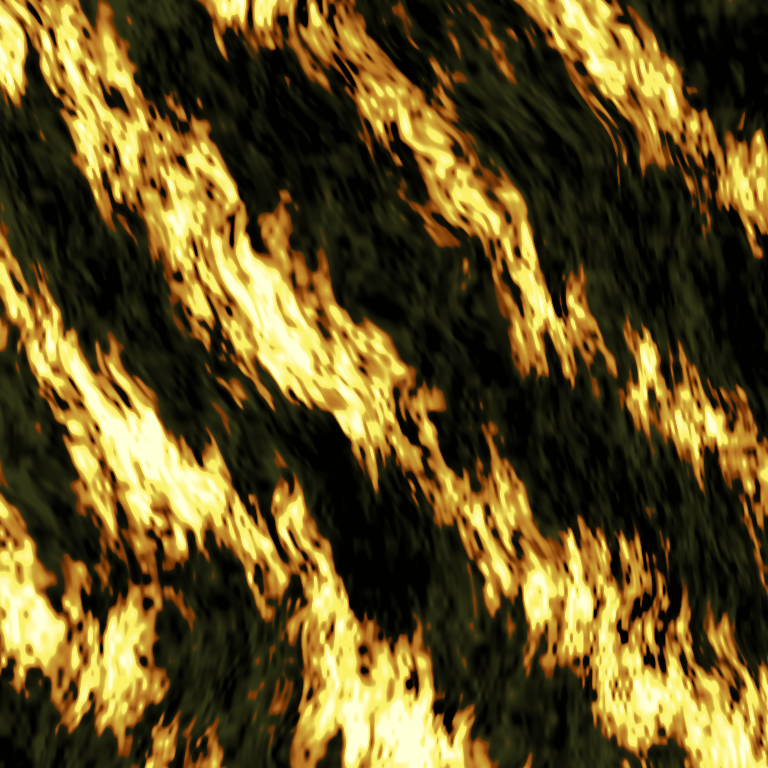
Write a Shadertoy shader that draws this texture.

```glsl
// Ragged golden flames in diagonal bands over near-black, olive-streaked ground.
// A banded noise body is torn along a leaning grain, then mixed with fine
// streaks into one heat value, which a colour ramp turns into fire.

const float TAU = 6.2831853;

// Layout, in canvas heights
const vec2  BAND_ALONG   = vec2(0.68, -0.73);
const vec2  BAND_ACROSS  = vec2(0.73, 0.68);
const float BAND_RATE    = 3.7;
const float BAND_OFFSET  = 0.69;
const vec2  HOLLOW_POS   = vec2(0.86, 0.76);
const float HOLLOW_SIZE  = 0.055;
const float HOLLOW_DEPTH = 1.0;
const vec2  CORE_POS     = vec2(0.40, 0.57);
const float CORE_SIZE    = 0.035;
const float CORE_HEAT    = 0.65;

// Grain
const float GRAIN_LEAN  = 0.26;
const float GRAIN_SWAY  = 0.07;
const float TONGUE_SIZE = 0.06;

// Heat balance
const float HEAT_SPREAD = 0.66;
const float HEAT_BIAS   = 0.24;

// Fire colours
const vec3 BLACK  = vec3(0.005, 0.005, 0.0);
const vec3 OLIVE  = vec3(0.19, 0.20, 0.075);
const vec3 BROWN  = vec3(0.49, 0.22, 0.02);
const vec3 ORANGE = vec3(0.73, 0.47, 0.14);
const vec3 GOLD   = vec3(0.82, 0.68, 0.22);
const vec3 YELLOW = vec3(0.98, 0.94, 0.40);
const vec3 WHITE  = vec3(1.0, 1.0, 0.84);

float hash(vec2 p) {
    return fract(sin(dot(p, vec2(127.1, 311.7))) * 43758.5453);
}

// Smooth value noise from -1 to 1
float noise(vec2 p) {
    vec2 i = floor(p), f = fract(p);
    f = f * f * (3.0 - 2.0 * f);
    float low  = mix(hash(i), hash(i + vec2(1, 0)), f.x);
    float high = mix(hash(i + vec2(0, 1)), hash(i + vec2(1, 1)), f.x);
    return 2.0 * mix(low, high, f.y) - 1.0;
}

// Soft round spot around a centre
float spot(vec2 p, vec2 center, float size) {
    vec2 d = p - center;
    return exp(-dot(d, d) / size);
}

// Coordinates across and along the swaying grain
vec2 grainSpace(vec2 p) {
    float sway = GRAIN_SWAY * noise(p * 2.5 + 7.3) + 0.012 * noise(p * 14.0 + 2.6);
    return vec2(p.x + GRAIN_LEAN * p.y + sway, p.y);
}

// Broad shape of the flames: diagonal bands broken into clumps
float flameBody(vec2 p) {
    vec2 b = vec2(dot(p, BAND_ALONG), dot(p, BAND_ACROSS));
    float phase = (b.y - BAND_OFFSET) * BAND_RATE + 0.14 * noise(p * 4.0 + 31.0);
    float body = 0.72 * cos(TAU * phase);
    body += 0.65 * noise(b * vec2(3.2, 5.5) + 13.7);
    body += 0.50 * noise(b * vec2(8.0, 12.0) + 41.2);
    body += CORE_HEAT * spot(p, CORE_POS, CORE_SIZE);
    return body - HOLLOW_DEPTH * spot(p, HOLLOW_POS, HOLLOW_SIZE);
}

// Fine strokes along the grain, in three sizes
float flameStreaks(vec2 g) {
    return 0.36 * noise(g * vec2(32.0, 11.0) + 3.1)
         + 0.58 * noise(g * vec2(78.0, 26.0) + 19.4)
         + 0.48 * noise(g * vec2(165.0, 66.0) + 57.8);
}

// Thin glowing threads inside the hollow
float filaments(vec2 p, vec2 g) {
    float line = 1.0 - smoothstep(0.03, 0.16, abs(noise(g * vec2(30.0, 4.5) + 71.0)));
    float gaps = smoothstep(0.1, 0.4, noise(g * vec2(13.0, 6.0) + 23.0));
    return line * gaps * smoothstep(0.2, 0.6, spot(p, HOLLOW_POS, HOLLOW_SIZE));
}

vec3 fireColor(float heat, vec3 ground) {
    vec3 c = mix(ground, BROWN, smoothstep(0.0, 0.25, heat));
    c = mix(c, ORANGE, clamp((heat - 0.25) / 0.29, 0.0, 1.0));
    c = mix(c, GOLD,   clamp((heat - 0.58) / 0.46, 0.0, 1.0));
    c = mix(c, YELLOW, clamp((heat - 1.04) / 0.26, 0.0, 1.0));
    return mix(c, WHITE, clamp((heat - 1.50) / 0.80, 0.0, 1.0));
}

void mainImage(out vec4 fragColor, in vec2 fragCoord) {
    vec2 p = fragCoord / iResolution.y;
    vec2 g = grainSpace(p);

    // Pull the body along the grain to form tongues
    float tongue = noise(g * vec2(42.0, 8.0) + 5.9) + 0.6 * noise(g * vec2(95.0, 20.0));
    vec2 grainDir = normalize(vec2(-GRAIN_LEAN, 1.0));
    float body = flameBody(p + grainDir * TONGUE_SIZE * tongue);

    // Streaks are stronger inside the flames
    float streaks = flameStreaks(g);
    float strength = mix(0.5, 1.15, smoothstep(-0.4, 0.5, body));
    float heat = (body + streaks * strength) / HEAT_SPREAD + HEAT_BIAS;
    float threadHeat = 0.38 + 0.5 * streaks;
    heat = mix(heat, max(heat, threadHeat), filaments(p, g));

    // Olive strokes fade to black away from the fire
    float haze = 0.35 * noise(p * vec2(6.0, 4.0) + 47.0);
    float glow = clamp(0.62 + 0.3 * heat + 0.55 * streaks + haze, 0.0, 1.0);
    vec3 ground = mix(BLACK, OLIVE, glow);

    fragColor = vec4(fireColor(heat, ground), 1.0);
}
```
